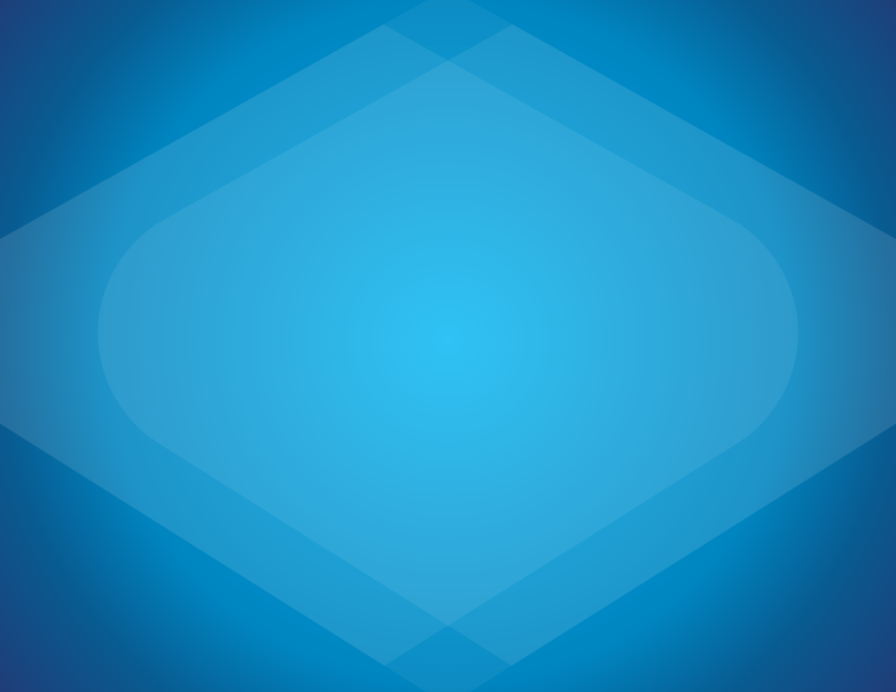
Write a Shadertoy shader that draws this background.

```glsl
// Blue radial glow under translucent, overlapping rounded diamond panels.

#define GLOW_CENTER vec2(0.0, 0.008)
#define SLOPE_TOP 0.56
#define SLOPE_BOTTOM 0.63
#define INNER_SPAN vec2(0.4125, -0.404)  // heights where the inner edges cross
#define OUTER_SPAN vec2(0.517, -0.520)   // heights where the outer edges cross
#define CORNER_RADIUS 0.1885
#define DIAMOND_ALPHA 0.05
#define PANEL_ALPHA 0.07

const vec3 GLOW_CORE = vec3(0.01, 0.71, 0.95);
const vec3 GLOW_MID  = vec3(0.00, 0.52, 0.75);
const vec3 GLOW_DEEP = vec3(0.03, 0.36, 0.57);
const vec3 GLOW_RIM  = vec3(0.12, 0.24, 0.47);

// Distance to a wedge pointing right, its tip rounded by the given radius.
// span holds the heights of the upper and lower edges at x = 0.
float wedge(vec2 p, vec2 span, float radius) {
    vec2 upEdge = normalize(vec2(1.0, -SLOPE_TOP));
    vec2 lowEdge = normalize(vec2(1.0, SLOPE_BOTTOM));
    vec2 inset = span + radius * vec2(-1.0 / upEdge.x, 1.0 / lowEdge.x);
    float tipX = (inset.x - inset.y) / (SLOPE_TOP + SLOPE_BOTTOM);
    vec2 q = p - vec2(tipX, inset.x - SLOPE_TOP * tipX);

    bool pastTip = dot(q, upEdge) > 0.0 && dot(q, lowEdge) > 0.0;
    float sides = max(dot(q, vec2(-upEdge.y, upEdge.x)),
                      dot(q, vec2(lowEdge.y, -lowEdge.x)));
    return (pastTip ? length(q) : sides) - radius;
}

// Panel with a rounded right end, cut by the outer edges on its left.
float panel(vec2 p) {
    float outer = wedge(vec2(-p.x, p.y), OUTER_SPAN, 0.0);
    return max(wedge(p, INNER_SPAN, CORNER_RADIUS), outer);
}

// Radial gradient from bright cyan to navy.
vec3 glow(float r) {
    vec3 color = mix(GLOW_CORE, GLOW_MID, clamp(r / 0.5, 0.0, 1.0));
    color = mix(color, GLOW_DEEP, clamp((r - 0.5) / 0.15, 0.0, 1.0));
    return mix(color, GLOW_RIM, clamp((r - 0.65) / 0.17, 0.0, 1.0));
}

// Lay a sheet of translucent white with a smooth edge.
vec3 addSheet(vec3 color, float dist, float alpha) {
    float pixel = 1.0 / iResolution.y;
    float coverage = 1.0 - smoothstep(-pixel, pixel, dist);
    return mix(color, vec3(1.0), alpha * coverage);
}

void mainImage(out vec4 fragColor, in vec2 fragCoord) {
    vec2 p = (fragCoord - 0.5 * iResolution.xy) / iResolution.y;
    vec2 mirrored = vec2(-p.x, p.y);

    vec3 color = glow(length(p - GLOW_CENTER));
    color = addSheet(color, wedge(vec2(abs(p.x), p.y), OUTER_SPAN, 0.0), DIAMOND_ALPHA);
    color = addSheet(color, panel(p), PANEL_ALPHA);
    color = addSheet(color, panel(mirrored), PANEL_ALPHA);

    fragColor = vec4(color, 1.0);
}
```
